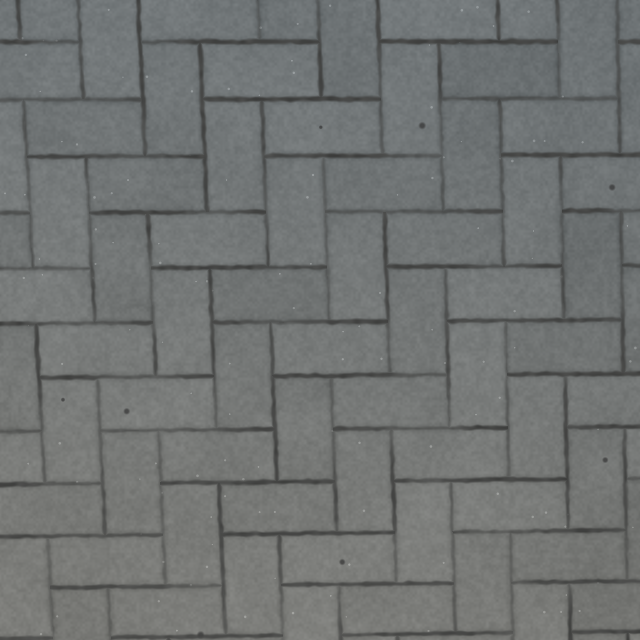
Reproduce this texture procedurally as a three.js fragment shader.

```glsl
// Grey concrete pavers in a two-to-one herringbone, seen at a slight tilt.
// The canvas is warped onto a cell grid, each cell is assigned to its paver,
// and noise sets the joint wear, the stone grain, the flecks and the pits.

varying vec2 vUv;

float hash(vec2 p) {
  vec3 q = fract(p.xyx * 0.1031);
  q += dot(q, q.yzx + 33.33);
  return fract((q.x + q.y) * q.z);
}

float noise(vec2 p) {
  vec2 i = floor(p);
  vec2 f = fract(p);
  f = f * f * (3.0 - 2.0 * f);
  return mix(mix(hash(i), hash(i + vec2(1.0, 0.0)), f.x),
             mix(hash(i + vec2(0.0, 1.0)), hash(i + 1.0), f.x), f.y);
}

float fbm(vec2 p) {
  float sum = 0.0;
  float amp = 0.5;
  for (int i = 0; i < 4; i++) {
    sum += amp * noise(p);
    p = p * 2.03 + 17.3;
    amp *= 0.5;
  }
  return sum;
}

// Canvas position (y down) to grid cells, with the far rows larger.
vec2 toGrid(vec2 p) {
  float y = p.y + 0.012 * p.y * (p.x - 0.5);
  float t = (y - 0.0651) / 0.0902;
  float row = (1.0 - sqrt(1.0 - 0.0238 * t)) / 0.0119;
  float column = (p.x - 0.0285 - 0.0547 * p.y) / (0.0936 - 0.0038 * p.y);
  return vec2(column, row);
}

// Soft dark line around a paver edge at distance d.
float joint(float d, float halfWidth) {
  return 1.0 - smoothstep(halfWidth - 0.0025, halfWidth + 0.0025, d);
}

// Round spots scattered on a jittered grid; density is the share of filled cells.
float spots(vec2 p, float count, float density, float radius) {
  vec2 cell = floor(p * count);
  vec2 center = 0.25 + 0.5 * vec2(hash(cell + 3.7), hash(cell + 91.2));
  float d = length(fract(p * count) - center) / count;
  float size = radius * (0.6 + 0.6 * hash(cell + 47.1));
  return step(hash(cell + 11.9), density) * (1.0 - smoothstep(size * 0.4, size * 1.3, d));
}

void main() {
  vec2 p = vec2(vUv.x, 1.0 - vUv.y);
  vec2 wobble = vec2(noise(p * 75.0), noise(p * 75.0 + 40.0)) - 0.5;
  vec2 grid = toGrid(p + 0.0022 * wobble);

  // Diagonal phase: 0 and 1 lie flat, 3 and 2 are the top and bottom of an upright paver.
  vec2 cell = floor(grid);
  float phase = mod(cell.x - cell.y + 1.0, 4.0);
  bool flatPaver = phase < 1.5;
  vec2 size = flatPaver ? vec2(2.0, 1.0) : vec2(1.0, 2.0);
  vec2 id = cell;
  if (phase > 0.5 && phase < 1.5) id.x -= 1.0;
  if (phase > 1.5 && phase < 2.5) id.y -= 1.0;
  vec2 local = grid - id;
  vec2 edge = min(local, size - local) * vec2(0.0918, 0.0850);

  // Stone: broad lighting, a tone per paver, mottling and fine grain.
  vec3 stone = mix(vec3(0.438, 0.460, 0.468), vec3(0.486, 0.488, 0.474),
                   smoothstep(0.0, 1.0, p.y * 0.85 + 0.12 * (1.0 - p.x)));
  stone -= 0.018 * smoothstep(0.65, 1.0, p.x);
  stone += 0.032 * (hash(id + 23.0) - 0.5);
  stone += 0.050 * (fbm(p * 14.0 + id * 3.1) - 0.47);
  stone += 0.036 * (noise(p * 130.0) - 0.5) + 0.030 * (noise(p * 260.0 + 9.0) - 0.5);

  // Worn rims, then pale flecks and dark pits.
  float rim = min(edge.x, edge.y);
  stone -= 0.040 * (1.0 - smoothstep(0.001, 0.011, rim));
  stone += 0.13 * spots(p, 38.0, 0.10, 0.0020);
  stone = mix(stone, vec3(0.22), 0.75 * spots(p + 0.31, 9.0, 0.06, 0.0048));

  // Joints: the sand fill varies along each run, more so in the upright ones.
  float wearX = smoothstep(0.25, 0.75, noise(p * vec2(15.0, 9.0) + 5.0));
  float wearY = smoothstep(0.20, 0.70, noise(p * vec2(9.0, 15.0) + 61.0));
  float grit = 0.0016 * (noise(p * 110.0 + 31.0) - 0.5);
  float upright = joint(edge.x, 0.0024 + 0.0008 * wearX + grit) * mix(0.42, 0.95, wearX);
  float level = joint(edge.y, 0.0026 + 0.0008 * wearY + grit) * mix(0.55, 1.0, wearY);
  float faded = 1.0 - 0.25 * smoothstep(0.65, 1.0, p.y) * (1.0 - p.x);
  vec3 sand = vec3(0.265, 0.267, 0.262) + 0.07 * (noise(p * 95.0 + 77.0) - 0.5);

  gl_FragColor = vec4(mix(stone, sand, max(upright, level) * faded), 1.0);
}
```
